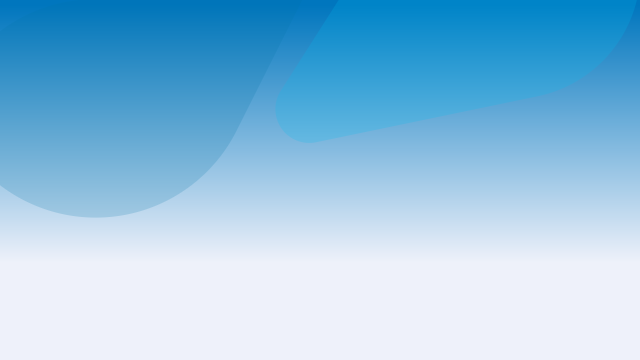
Reproduce this background procedurally as a WebGL 2 fragment shader.

```glsl
#version 300 es
precision highp float;

uniform vec2 u_resolution;
out vec4 outColor;

const vec3 DEEP_BLUE = vec3(0.0, 0.463, 0.745);
const vec3 PALE_MIST = vec3(0.933, 0.945, 0.980);
const vec3 SHADE_BLUE = vec3(0.0, 0.45, 0.65);
const vec3 BRIGHT_CYAN = vec3(0.0, 0.74, 0.94);

// Signed distance to the hull of two circles
float taperedCapsule(vec2 p, vec2 a, vec2 b, float radiusA, float radiusB) {
    vec2 axis = b - a;
    float len = length(axis);
    axis /= len;
    vec2 rel = p - a;
    vec2 q = vec2(abs(axis.x * rel.y - axis.y * rel.x), dot(axis, rel));
    float k = (radiusA - radiusB) / len;
    float c = sqrt(1.0 - k * k);
    float side = dot(q, vec2(-k, c));
    if (side < 0.0) return length(q) - radiusA;
    if (side > c * len) return length(q - vec2(0.0, len)) - radiusB;
    return dot(q, vec2(c, k)) - radiusA;
}

// Slanted panel with a wide round foot and a curved upper-left shoulder
float leftPanel(vec2 p) {
    vec2 foot = vec2(0.266, 0.833);
    float body = taperedCapsule(p, foot, foot + vec2(0.449, 0.893), 0.4375, 0.4375);
    float shoulder = taperedCapsule(p, vec2(0.266, 0.5625), vec2(1.4, 0.5625), 0.44, 0.44);
    return max(body, shoulder);
}

// Drop with a small tip on the left and a large lobe above the top edge
float rightPanel(vec2 p) {
    return taperedCapsule(p, vec2(0.859, 0.697), vec2(1.420, 1.084), 0.094, 0.359);
}

// Vertical fade from the deep top to the flat pale base
vec3 skyGradient(float y, float fadeBottom, float fadeTop) {
    float t = clamp((y - fadeBottom) / (fadeTop - fadeBottom), 0.0, 1.0);
    return mix(PALE_MIST, DEEP_BLUE, t);
}

// Translucent layer with a one-pixel soft edge
vec3 overlay(vec3 base, vec3 tint, float dist, float opacity, float pixel) {
    float coverage = clamp(0.5 - dist / pixel, 0.0, 1.0);
    return mix(base, tint, coverage * opacity);
}

void main() {
    float pixel = 1.0 / u_resolution.y;
    vec2 p = gl_FragCoord.xy * pixel;

    vec3 color = skyGradient(p.y, 0.271, 0.985);
    color = overlay(color, SHADE_BLUE, leftPanel(p), 0.18, pixel);
    color = overlay(color, BRIGHT_CYAN, rightPanel(p), 0.20, pixel);

    outColor = vec4(color, 1.0);
}
```
